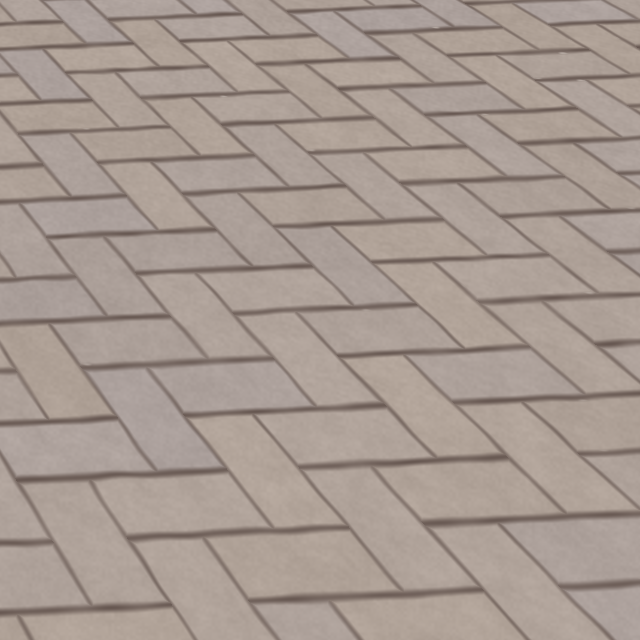
This texture is drawn by a Shadertoy shader. Its source:

```glsl
float hash(vec2 p) {
    vec3 q = fract(p.xyx * vec3(0.1031, 0.1030, 0.0973));
    q += dot(q, q.yzx + 33.33);
    return fract((q.x + q.y) * q.z);
}

float noise(vec2 p) {
    vec2 i = floor(p), f = fract(p);
    f = f * f * (3.0 - 2.0 * f);
    return mix(mix(hash(i), hash(i + vec2(1, 0)), f.x),
               mix(hash(i + vec2(0, 1)), hash(i + vec2(1, 1)), f.x), f.y);
}

// Perspective map from the canvas to paving cells; y runs toward the viewer
vec2 groundPlane(vec2 uv) {
    float depth = 1.7141 + 0.0313 * uv.x - 0.7768 * uv.y;
    return vec2(13.386 * uv.x + 8.855 * uv.y - 4.075,
                0.76 * uv.x - 16.268 * uv.y + 4.048) / depth;
}

// Herringbone of 2:1 pavers: xy is the paver's corner, zw its size
vec4 herringbone(vec2 p) {
    vec2 cell = floor(p);
    float k = mod(cell.x - cell.y, 4.0);
    if (k < 1.5) return vec4(cell - vec2(step(0.5, k), 0), 2, 1);
    return vec4(cell - vec2(0, step(k, 2.5)), 1, 2);
}

void mainImage(out vec4 fragColor, in vec2 fragCoord) {
    vec2 uv = fragCoord / iResolution.xy;
    vec2 p = groundPlane(uv);

    // Size of one cell on the canvas, measured across each joint direction
    vec2 e = vec2(0.001, 0);
    vec2 dx = (groundPlane(uv + e.xy) - p) / e.x;
    vec2 dy = (groundPlane(uv + e.yx) - p) / e.x;
    vec2 cellSize = 1.0 / sqrt(dx * dx + dy * dy);

    // Slightly uneven paver edges
    p += 0.035 * (vec2(noise(p * 2.3), noise(p * 2.3 + 47.0)) - 0.5);
    vec4 paver = herringbone(p);
    vec2 local = p - paver.xy;
    vec2 edge = min(local, paver.zw - local) * cellSize;

    // Per-paver tint from warm beige to cool grey
    float id = hash(paver.xy + 71.0);
    vec3 color = mix(vec3(0.69, 0.635, 0.593), vec3(0.672, 0.628, 0.613), id * id);
    color += 0.022 * (hash(paver.xy + 19.5) - 0.5);

    // Mottling, streaks and fine grain
    color += 0.026 * (noise(p * 3.0) - 0.5);
    color += 0.022 * (noise(p * 11.0 + 5.0) - 0.5);
    color += 0.020 * (noise(uv * 210.0) - 0.5);

    // Soft joints: wide and dark across the view, thin along the slant
    vec2 width = vec2(0.003, 0.004) + vec2(0.035, 0.06) * cellSize;
    width *= 0.8 + 0.4 * noise(p * 1.7 + 30.0);
    vec2 joint = 1.0 - smoothstep(vec2(0), width, edge);
    joint *= vec2(0.72, 1.0) * (0.75 + 0.3 * noise(p * 2.6 + 13.0));
    float gap = max(joint.x, joint.y);
    color = mix(color, vec3(0.41, 0.35, 0.325), gap);

    // Sparse pale chips near the joints
    vec2 chip = p * 4.0;
    float chipped = step(0.985, hash(floor(chip) + 8.0)) * smoothstep(0.05, 0.4, gap);
    chipped *= 1.0 - smoothstep(0.1, 0.45, length(fract(chip) - 0.5));
    color = mix(color, vec3(0.78, 0.74, 0.71), 0.7 * chipped);

    fragColor = vec4(color, 1.0);
}
```
